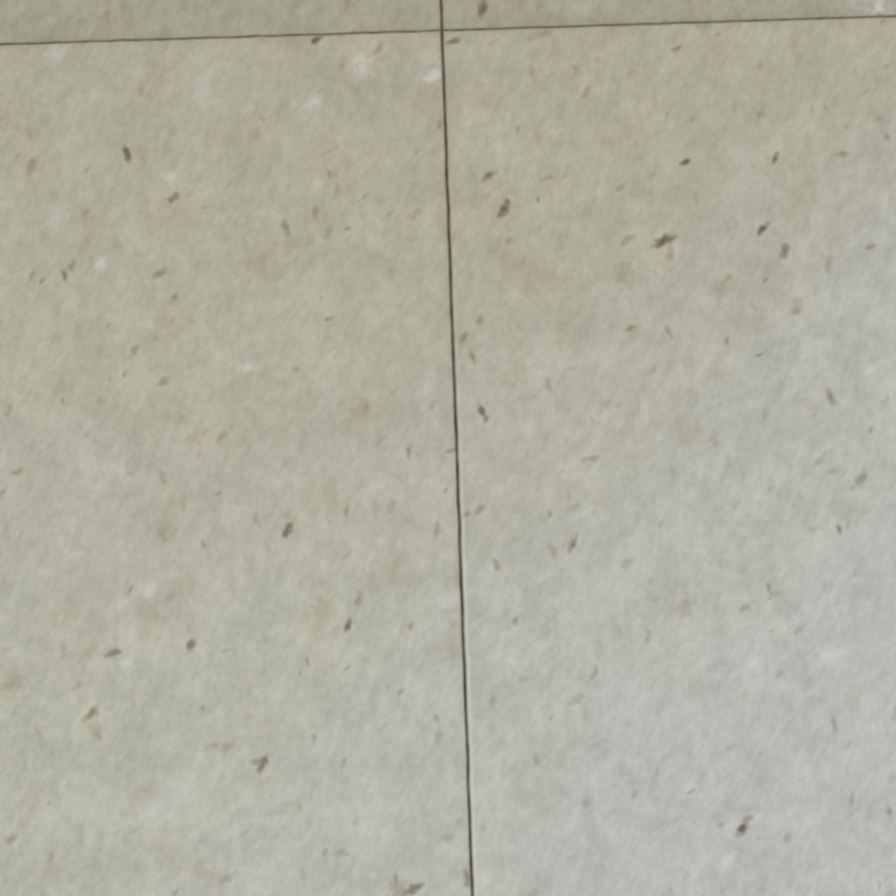
Write a three.js fragment shader that draws this texture.

```glsl
// Pale limestone floor slabs, two across and two down, with thin leaning joints, flecks and chips.
varying vec2 vUv;

// Stone colours
const vec3 WARM_STONE  = vec3(0.675, 0.662, 0.590);
const vec3 LIGHT_STONE = vec3(0.712, 0.712, 0.655);
const vec3 COOL_STONE  = vec3(0.722, 0.728, 0.708);
const vec3 STAIN       = vec3(0.590, 0.545, 0.440);
const vec3 FLECK       = vec3(0.410, 0.360, 0.270);
const vec3 CHIP        = vec3(0.790, 0.795, 0.770);
const vec3 GROOVE      = vec3(0.300, 0.275, 0.205);
const vec3 GROOVE_TAN  = vec3(0.420, 0.365, 0.270);

// Joint layout: start and slope of each line, then soft half widths
const float UPRIGHT_X     = 0.527;
const float UPRIGHT_SLOPE = -0.035;
const float LEVEL_Y       = 0.9505;
const float LEVEL_SLOPE   = 0.0315;
const float UPRIGHT_HALF  = 0.0019;
const float LEVEL_HALF    = 0.0016;
const float JOINT_WOBBLE  = 0.0009;

// Grain and flecks
const float GRAIN_LEAN = 0.42;
const float FLECK_TURN = 1.9;

vec2 hash2(vec2 p) {
  vec3 q = fract(vec3(p.xyx) * vec3(0.1031, 0.1030, 0.0973));
  q += dot(q, q.yzx + 33.33);
  return fract((q.xx + q.yz) * q.zy);
}

float gradientNoise(vec2 p) {
  vec2 i = floor(p), f = fract(p);
  vec2 u = f * f * f * (f * (f * 6.0 - 15.0) + 10.0);
  vec2 e = vec2(0.0, 1.0);
  float a = dot(hash2(i) * 2.0 - 1.0, f);
  float b = dot(hash2(i + e.yx) * 2.0 - 1.0, f - e.yx);
  float c = dot(hash2(i + e.xy) * 2.0 - 1.0, f - e.xy);
  float d = dot(hash2(i + e.yy) * 2.0 - 1.0, f - e.yy);
  return mix(mix(a, b, u.x), mix(c, d, u.x), u.y);
}

float fbm(vec2 p) {
  float sum = 0.0, amp = 0.6;
  for (int i = 0; i < 4; i++) {
    sum += amp * gradientNoise(p);
    p = p * 2.03 + 17.3;
    amp *= 0.55;
  }
  return sum;
}

vec2 rotate(vec2 p, float angle) {
  float c = cos(angle), s = sin(angle);
  return vec2(c * p.x - s * p.y, s * p.x + c * p.y);
}

// Coverage of soft ragged ellipses scattered one per cell; size holds half width and half length
float scatter(vec2 p, float cells, float density, vec2 size, float seed) {
  vec2 home = floor(p * cells);
  float ragged = gradientNoise(p * 130.0 + seed) * 1.1;
  float cover = 0.0;
  for (int y = -1; y <= 1; y++) {
    for (int x = -1; x <= 1; x++) {
      vec2 cell = home + vec2(float(x), float(y));
      vec2 place = hash2(cell + seed);
      vec2 traits = hash2(cell + seed + 71.7);
      vec2 shape = hash2(cell + seed + 133.1);
      vec2 q = rotate(p - (cell + place) / cells, GRAIN_LEAN + (shape.x - 0.5) * FLECK_TURN);
      float d = length(q / (size * mix(0.55, 1.3, shape.y))) - 1.0 + ragged;
      float blob = 1.0 - smoothstep(-1.0, 0.8, d);
      cover = max(cover, blob * step(traits.x, density) * mix(0.2, 1.0, traits.y * traits.y));
    }
  }
  return cover;
}

// Soft groove profile: dark in the middle, fading to either side
float groove(float d, float halfWidth) {
  return exp(-pow(abs(d) / halfWidth, 2.0));
}

void main() {
  vec2 p = vUv;

  // Signed distances to the joints, and a separate patch of stone for each slab
  float upright = p.x - UPRIGHT_X - UPRIGHT_SLOPE * p.y + JOINT_WOBBLE * gradientNoise(p.yy * vec2(28.0, 9.0));
  float level = p.y - LEVEL_Y - LEVEL_SLOPE * p.x + JOINT_WOBBLE * gradientNoise(p.xx * vec2(40.0, 7.0) + 4.0);
  vec2 slab = step(vec2(0.0), vec2(upright, level));
  vec2 s = p + slab * vec2(5.0, 9.0) + 3.0;

  // Daylight falls from warm at the top to cool at the lower right
  float cloud = fbm(s * 5.0);
  float lower = 1.0 - smoothstep(0.1, 1.0, p.y + cloud * 0.3);
  float cool = smoothstep(0.5, 1.15, p.x * 0.65 + (1.0 - p.y) * 0.6 + cloud * 0.2);
  vec3 color = mix(WARM_STONE, LIGHT_STONE, lower);
  color = mix(color, COOL_STONE, cool * 0.9);
  color *= 1.0 - 0.05 * slab.y;

  // Mottling and fine leaning grain
  vec2 grain = rotate(s, GRAIN_LEAN);
  color += 0.065 * fbm(s * 16.0 + 8.0) + 0.075 * fbm(grain * vec2(80.0, 48.0));
  color += 0.028 * gradientNoise(grain * vec2(190.0, 120.0));
  color = mix(color, STAIN, 0.30 * smoothstep(0.08, 0.5, fbm(s * 15.0 + 40.0)) * (1.0 - 0.6 * cool));

  // Pale smudges and chips, then faint and strong brown flecks
  color = mix(color, CHIP, 0.38 * scatter(s, 5.0, 0.30, vec2(0.017, 0.034), 11.0));
  color = mix(color, CHIP, 0.85 * scatter(s, 12.0, 0.26, vec2(0.008, 0.011), 23.0));
  color = mix(color, STAIN, 0.50 * scatter(s, 13.0, 0.28, vec2(0.009, 0.012), 37.0));
  color = mix(color, FLECK, 0.36 * scatter(s, 32.0, 0.32, vec2(0.0032, 0.0065), 53.0));
  color = mix(color, FLECK, 0.95 * scatter(s, 14.0, 0.32, vec2(0.0036, 0.0080), 67.0));

  // Worn joints: soft shade, a lit right-hand lip, then the dark grooves
  vec2 wear = vec2(gradientNoise(p * 30.0), gradientNoise(p * 70.0 + 9.0));
  color *= 1.0 - 0.05 * exp(-abs(upright) * 190.0) - 0.05 * exp(-abs(level) * 190.0);
  float lip = groove(upright - 0.0045, 0.0020) * (1.0 - smoothstep(0.25, 0.85, p.y));
  color = mix(color, CHIP, 0.6 * lip);
  float levelCover = clamp(0.78 + 0.25 * wear.x + 0.35 * wear.y, 0.0, 1.0);
  float uprightCover = clamp(0.84 + 0.25 * wear.x + 0.30 * wear.y, 0.0, 1.0);
  color = mix(color, GROOVE_TAN, groove(level, LEVEL_HALF) * levelCover);
  color = mix(color, GROOVE, groove(upright, UPRIGHT_HALF) * uprightCover);

  gl_FragColor = vec4(clamp(color, 0.0, 1.0), 1.0);
}
```
